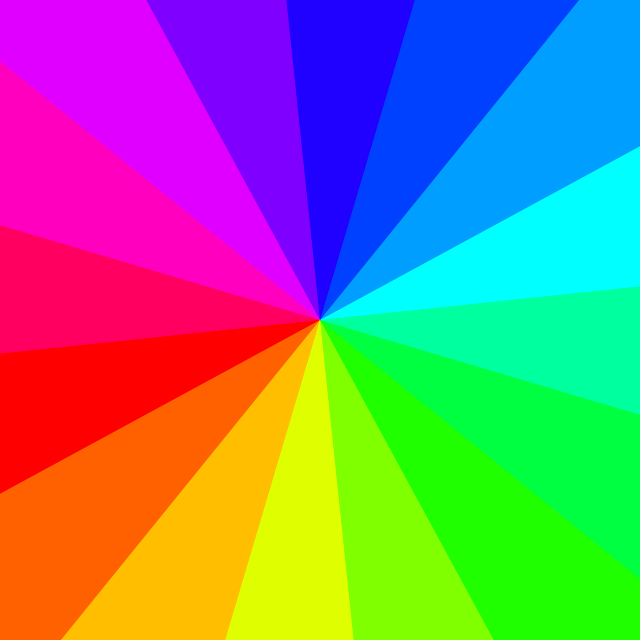
This background is drawn by a three.js fragment shader. Its source:

```glsl
// Sixteen flat wedges of the full colour wheel, fanning out from the centre.
varying vec2 vUv;

const float TAU = 6.2831853;
const float WEDGE_COUNT = 16.0;
const float FIRST_EDGE = 0.1047;   // angle of the lower edge of the cyan wedge
const float FIRST_HUE = 0.5;       // hue of that wedge
const float EDGE_SOFTNESS = 0.0008;

// Fully saturated colour for a hue in turns
vec3 hueColor(float hue) {
  vec3 ramp = abs(fract(hue + vec3(0.0, 2.0, 1.0) / 3.0) * 6.0 - 3.0);
  return clamp(ramp - 1.0, 0.0, 1.0);
}

vec3 wedgeColor(float index, float count, float firstHue) {
  return hueColor(firstHue + index / count);
}

// Equal wedges around the origin, blended across the nearest edge
vec3 colorWheel(vec2 p, float count, float firstEdge, float firstHue, float softness) {
  float wedgeAngle = TAU / count;
  float turn = (atan(p.y, p.x) - firstEdge) / wedgeAngle;
  float edge = floor(turn + 0.5);
  float edgeDistance = length(p) * sin((turn - edge) * wedgeAngle);
  vec3 before = wedgeColor(edge - 1.0, count, firstHue);
  vec3 after = wedgeColor(edge, count, firstHue);
  return mix(before, after, smoothstep(-softness, softness, edgeDistance));
}

void main() {
  vec2 p = vUv - 0.5 + vec2(1e-6);   // tiny shift keeps atan defined at the centre
  vec3 color = colorWheel(p, WEDGE_COUNT, FIRST_EDGE, FIRST_HUE, EDGE_SOFTNESS);
  gl_FragColor = vec4(color, 1.0);
}
```
